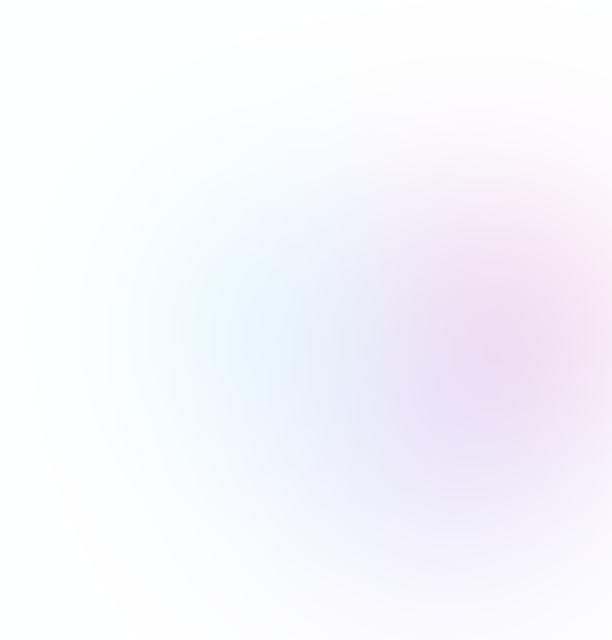
A WebGL 2 fragment shader for this background:

```glsl
#version 300 es
precision highp float;
// A white field tinted by broad pastel clouds of cyan, violet, pink and mauve.
// Each cloud is an elliptical Gaussian that absorbs a little light;
// their overlaps give the blended hues between them.

uniform vec2 u_resolution;
out vec4 fragColor;

// Smooth elliptical falloff: 1 at the center, fading to 0.
float cloud(vec2 p, vec2 center, vec2 spread) {
    vec2 d = (p - center) / spread;
    return exp(-0.5 * dot(d, d));
}

void main() {
    // Units of canvas height, origin at the lower left.
    vec2 p = gl_FragCoord.xy / u_resolution.y;
    vec3 color = vec3(0.998, 0.999, 0.999);

    // Cool edge on the left.
    color -= vec3(0.065, 0.013, 0.000) * cloud(p, vec2(0.404, 0.499), vec2(0.150, 0.176));
    // Violet body below the middle.
    color -= vec3(0.060, 0.066, 0.009) * cloud(p, vec2(0.690, 0.297), vec2(0.192, 0.180));
    // Pink glow on the right.
    color -= vec3(0.018, 0.083, 0.037) * cloud(p, vec2(0.833, 0.492), vec2(0.163, 0.163));
    // Faint mauve haze above.
    color -= vec3(0.018, 0.030, 0.009) * cloud(p, vec2(0.664, 0.622), vec2(0.156, 0.130));

    fragColor = vec4(color, 1.0);
}
```
